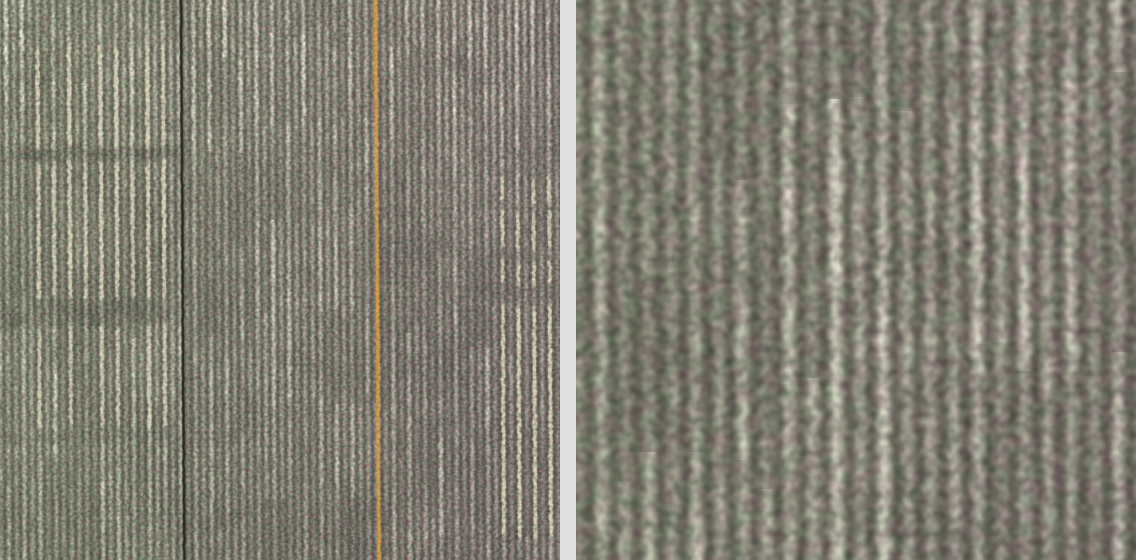
Left: the whole. Right: its middle third, enlarged.
Give the GLSL for this texture, as a three.js fragment shader.

```glsl
// Ribbed grey carpet in three panels, with broken cream yarns, a dark seam and an orange thread.
varying vec2 vUv;

const float PITCH = 0.0140;          // distance between ribs
const float SKEW = 0.0060;           // sideways drift from top to bottom
const float SEAM_X = 0.3230;
const float THREAD_X = 0.6705;
const vec3 RIB_ORIGIN = vec3(0.0664, 0.3450, 0.8945); // a bright rib in each panel
const float CREAM_HALF = 0.0030;
const float SEAM_HALF = 0.0022;
const float THREAD_HALF = 0.0029;
const float SOFT = 0.0018;           // edge smoothing
const float GRAIN = 0.27;
const vec3 GROOVE = vec3(0.390, 0.380, 0.345);
const vec3 RIB = vec3(0.755, 0.745, 0.700);
const vec3 CREAM = vec3(0.820, 0.795, 0.690);
const vec3 ORANGE = vec3(0.840, 0.590, 0.230);
const vec3 SEAM = vec3(0.140, 0.130, 0.120);
const vec3 GREEN_TINT = vec3(0.985, 1.015, 0.965);
const vec3 MAUVE_TINT = vec3(1.010, 0.980, 1.000);

float hash(vec2 p) {
  return fract(sin(dot(p, vec2(127.1, 311.7))) * 43758.55);
}

vec2 gradient(vec2 cell) {
  float a = 6.28318 * hash(cell);
  return vec2(cos(a), sin(a));
}

// Gradient noise, roughly -0.7 to 0.7
float noise(vec2 p) {
  vec2 i = floor(p), f = fract(p);
  vec2 w = f * f * f * (f * (f * 6.0 - 15.0) + 10.0);
  vec2 e = vec2(1.0, 0.0);
  float low = mix(dot(gradient(i), f), dot(gradient(i + e.xy), f - e.xy), w.x);
  float high = mix(dot(gradient(i + e.yx), f - e.yx), dot(gradient(i + e.xx), f - e.xx), w.x);
  return mix(low, high, w.y);
}

float stripe(float x, float halfWidth) {
  return 1.0 - smoothstep(halfWidth - SOFT, halfWidth + SOFT, abs(x));
}

float span(float d, float start, float end) {
  return smoothstep(start - 0.005, start + 0.005, d) * (1.0 - smoothstep(end - 0.005, end + 0.005, d));
}

bool isIndex(float k, float n) {
  return abs(k - n) < 0.25;
}

// Where cream yarn k surfaces, by depth d below the top edge
float creamRuns(float panel, float k, float d) {
  d += 0.008 * (hash(vec2(k, panel + 3.0)) - 0.5);
  if (panel < 0.5) {
    if (k < -0.25 || k > 8.25) return 0.0;
    float longRun = span(d, 0.289, 0.531);
    bool single = isIndex(k, 1.0) || isIndex(k, 3.0) || isIndex(k, 6.0);
    return single ? 0.75 * longRun : longRun + span(d, 0.081, 0.262) + 0.85 * span(d, 0.583, 0.762);
  }
  if (panel < 1.5 || k < -0.25) return 0.0;
  float first = span(d, 0.318, 0.362) * (isIndex(k, 1.0) ? 0.15 : 1.0);
  return first + span(d, 0.377, 0.443) + span(d, 0.466, 0.508) + span(d, 0.544, 0.958);
}

void main() {
  float d = 1.0 - vUv.y;
  float x = vUv.x - SKEW * d;
  float panel = step(SEAM_X, x) + step(THREAD_X, x);
  float origin = panel < 0.5 ? RIB_ORIGIN.x : (panel < 1.5 ? RIB_ORIGIN.y : RIB_ORIGIN.z);

  // Wobbling ribs, every second one raised
  float wobble = 0.0024 * noise(vec2(x * 60.0, d * 95.0));
  float ribPos = (x + wobble - origin) / PITCH;
  float rib = floor(ribPos + 0.5);
  float across = ribPos - rib;
  float odd = mod(rib, 2.0);
  float profile = 0.5 + 0.5 * cos(6.28318 * across);

  // Yarn height changes in blocks along the length
  float group = floor(rib / 8.0);
  float row = floor(d * 6.0 + hash(vec2(group, panel)) + 0.15 * hash(vec2(rib, 2.0)));
  float block = hash(vec2(row + 7.0 * panel, group));
  float ribVary = hash(vec2(rib, row + 19.0 * panel));
  float strength = mix(0.78, 0.52, odd) * mix(0.74, 1.06, block) * mix(0.66, 1.20, ribVary);
  strength *= 1.0 + 0.25 * (1.0 - smoothstep(0.05, 0.35, d));
  strength *= 1.0 + 0.5 * noise(vec2(rib * 3.7, d * 38.0));

  // Irregular strands and fuzzy pile
  float twist = sin(6.28318 * (d * 105.0 + across * 0.8) + 9.0 * noise(vec2(rib * 3.1, d * 45.0)));
  float pile = noise(vec2(x * 150.0, d * 165.0)) + 0.7 * noise(vec2(x * 235.0, d * 225.0) + 31.0);
  float wear = noise(vec2(x * 9.0, d * 7.0) + 5.0) + 0.6 * noise(vec2(x * 26.0, d * 32.0));
  vec3 color = mix(GROOVE, RIB, clamp(profile * strength + 0.03 * twist * profile + 0.03, 0.0, 1.0));

  // Ragged darker weave between the cream runs
  float ragged = d + 0.016 * (hash(vec2(floor(rib * 0.5), 11.0)) - 0.5);
  float gaps = span(ragged, 0.264, 0.288) + 0.8 * span(ragged, 0.534, 0.580) + 0.4 * span(ragged, 0.765, 0.790);
  color *= 1.0 - gaps * (1.0 - step(0.5, panel)) * (0.10 + 0.10 * noise(vec2(x * 24.0, d * 20.0)));

  // Uneven light and colour drift
  float light = 1.0 + 0.10 * wear;
  light *= mix(1.05, 0.94, smoothstep(0.1, 1.0, 0.5 * (vUv.x + d)));
  vec3 tint = mix(GREEN_TINT, MAUVE_TINT, smoothstep(0.05, 0.95, vUv.x));
  color *= tint * light * (1.0 + GRAIN * pile);
  float fibre = noise(vec2(x * 95.0, d * 110.0) + 77.0);
  color += 0.05 * fibre * vec3(1.0, -0.6, 0.4);

  // Cream yarns, worn thin in places
  float runs = odd < 0.5 ? creamRuns(panel, rib * 0.5, d) : 0.0;
  float cream = runs * stripe(across * PITCH, CREAM_HALF + 0.0007 * pile);
  float worn = clamp(0.84 + 0.35 * pile + 0.3 * noise(vec2(rib * 5.3, d * 28.0)), 0.0, 1.0);
  color = mix(color, CREAM * (1.0 + 0.10 * pile), cream * worn);

  // Seam and orange thread
  float edge = x - SEAM_X + 0.6 * wobble;
  color *= 1.0 - 0.20 * exp(-abs(edge) * 220.0);
  color = mix(color, SEAM, 0.88 * stripe(edge, SEAM_HALF + 0.0006 * pile));
  float thread = stripe(x - THREAD_X + 0.3 * wobble, THREAD_HALF);
  color = mix(color, ORANGE * (1.0 + 0.14 * pile), 0.93 * thread);

  gl_FragColor = vec4(clamp(color, 0.0, 1.0), 1.0);
}
```
